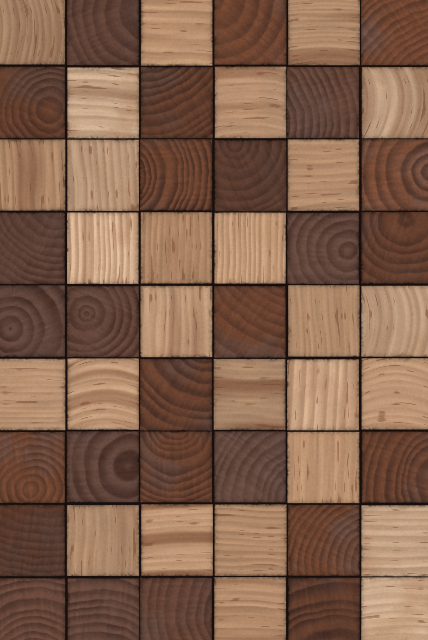
Write a WebGL 2 fragment shader that draws this texture.

```glsl
#version 300 es
precision highp float;
// Grid of square wooden blocks: dark end grain with arched rings among pale straight grain.
uniform vec2 u_resolution;
out vec4 fragColor;

// Layout, in blocks
const vec2 BLOCKS = vec2(5.82, 8.767);   // blocks across and up the canvas
const vec2 OFFSET = vec2(0.10, 0.135);   // part of the first block cut off
const float HALF_SIZE = 0.491;
const float SIZE_JITTER = 0.005;
const float SHIFT_JITTER = 0.008;
const float CORNER = 0.012;
const float SEED = 5.0;

// Share of block kinds
const float DARK_SHARE = 0.44;
const float CHECKER_BIAS = 0.16;
const float UPRIGHT_SHARE = 0.42;

// Colours
const vec3 PALE   = vec3(0.84, 0.71, 0.59);
const vec3 HONEY  = vec3(0.74, 0.58, 0.45);
const vec3 TAN    = vec3(0.58, 0.43, 0.32);
const vec3 WALNUT = vec3(0.47, 0.29, 0.20);
const vec3 SMOKE  = vec3(0.43, 0.33, 0.30);
const vec3 UMBER  = vec3(0.26, 0.17, 0.14);
const vec3 GAP    = vec3(0.09, 0.06, 0.05);

float hash(vec2 p) {
    vec3 q = fract(p.xyx * 0.1031);
    q += dot(q, q.yzx + 33.33);
    return fract((q.x + q.y) * q.z);
}

// Random value number k of a block
float rnd(vec2 id, float k) {
    return hash(id * vec2(7.0, 13.0) + k * 17.3 + SEED);
}

float noise(vec2 p) {
    vec2 i = floor(p), f = fract(p);
    f *= f * (3.0 - 2.0 * f);
    return mix(mix(hash(i), hash(i + vec2(1, 0)), f.x),
               mix(hash(i + vec2(0, 1)), hash(i + 1.0), f.x), f.y);
}

float fbm(vec2 p) {
    float sum = 0.0, amp = 0.5;
    for (int i = 0; i < 4; i++) {
        sum += amp * noise(p);
        p = p * 2.03 + 11.7;
        amp *= 0.5;
    }
    return sum;
}

// Growth ring: slow darkening, then a quick return to light
float ring(float t) {
    float s = fract(t);
    return smoothstep(0.1, 0.8, s) * (1.0 - smoothstep(0.84, 1.0, s));
}

// Dark block: rings about a centre near or beyond its border
vec3 endGrain(vec2 p, vec2 id, vec2 shift) {
    float angle = 6.2832 * rnd(id, 1.0);
    vec2 centre = vec2(cos(angle), sin(angle)) * mix(0.25, 1.5, rnd(id, 2.0));
    vec2 v = p - centre;
    float r = length(v) + 0.10 * fbm(p * 2.5 + shift);
    float spacing = mix(5.0, 10.0, rnd(id, 3.0));
    float late = ring(r * spacing + 1.2 * noise(vec2(r * 4.0, 0.5) + shift));
    late *= 0.45 + 0.75 * noise(p * 3.0 + shift.yx);

    vec3 col = mix(WALNUT, SMOKE, smoothstep(0.45, 0.9, rnd(id, 4.0)) * 0.8);
    col = mix(col, SMOKE, 0.7 * smoothstep(0.45, 0.75, fbm(p * 1.8 + shift + 9.0)));
    col = mix(col, UMBER, late * mix(0.45, 0.9, rnd(id, 5.0)));
    col = mix(col, UMBER, 0.45 * rnd(id, 6.0));
    float pores = noise(p * 45.0 + shift);
    float rays = noise(vec2(dot(v, vec2(-sin(angle), cos(angle))) * 30.0, r * 4.0) + shift);
    return col * (0.90 + 0.10 * pores + 0.12 * rays);
}

// Pale block: fibres, bands and short flecks along one direction
vec3 longGrain(vec2 p, vec2 id, vec2 shift) {
    vec2 g = rnd(id, 1.0) < UPRIGHT_SHARE ? p.yx : p;
    float bend = 0.7 * pow(rnd(id, 2.0), 6.0);
    g.y += (rnd(id, 3.0) - 0.5) * 0.12 * g.x + bend * g.x * g.x;
    g.y += 0.05 * (noise(g * vec2(2.0, 3.0) + shift) - 0.5);

    float fibre = noise(g * vec2(2.0, 32.0) + shift);
    float band = smoothstep(0.52, 0.85, noise(g * vec2(0.5, 6.0) + shift.yx));
    float late = ring(g.y * mix(6.0, 13.0, rnd(id, 4.0)) + noise(vec2(g.y * 5.0, 0.5) + shift));
    float fleck = smoothstep(0.80, 0.95, noise(g * vec2(5.0, 38.0) + shift + 31.0));
    float banding = rnd(id, 5.0);

    vec3 col = mix(HONEY, PALE, smoothstep(0.1, 0.75, rnd(id, 6.0)));
    col = mix(col, TAN, 0.6 * smoothstep(0.75, 0.95, rnd(id, 7.0)));
    col = mix(col, HONEY, 0.6 * smoothstep(0.4, 0.7, fbm(p * 2.0 + shift)));
    col = mix(col, TAN, late * mix(0.10, 0.55, rnd(id, 8.0)));
    col = mix(col, mix(TAN, WALNUT, 0.5), band * banding * banding * 0.9);
    col = mix(col, WALNUT, fleck * 0.5);
    return col * (0.92 + 0.10 * fibre + 0.05 * noise(p * 50.0 + shift));
}

void main() {
    vec2 grid = gl_FragCoord.xy / u_resolution * BLOCKS + OFFSET;
    float pixel = BLOCKS.y / u_resolution.y;
    vec2 id = floor(grid);
    vec2 shift = 60.0 * vec2(rnd(id, 20.0), rnd(id, 21.0));

    // Block outline, a little uneven in place and size
    vec2 p = fract(grid) - 0.5;
    p -= SHIFT_JITTER * (2.0 * vec2(rnd(id, 22.0), rnd(id, 23.0)) - 1.0);
    vec2 size = HALF_SIZE - SIZE_JITTER * vec2(rnd(id, 24.0), rnd(id, 25.0));
    vec2 q = abs(p) - size + CORNER;
    float d = length(max(q, 0.0)) + min(max(q.x, q.y), 0.0) - CORNER;

    float checker = mod(id.x + id.y, 2.0) * 2.0 - 1.0;
    bool dark = rnd(id, 26.0) < DARK_SHARE + CHECKER_BIAS * checker;
    vec3 col = dark ? endGrain(p, id, shift) : longGrain(p, id, shift);
    col *= mix(0.94, 1.06, rnd(id, 27.0));

    // Scorched rim and rough saw wear
    float wear = noise(p * 9.0 + shift) * noise(p * 40.0 + shift);
    col *= 1.0 - exp(min(d, 0.0) * 45.0) * (0.15 + 0.75 * wear);

    float cover = 1.0 - smoothstep(-0.6 * pixel, 0.6 * pixel, d);
    fragColor = vec4(mix(GAP, col, cover), 1.0);
}
```
